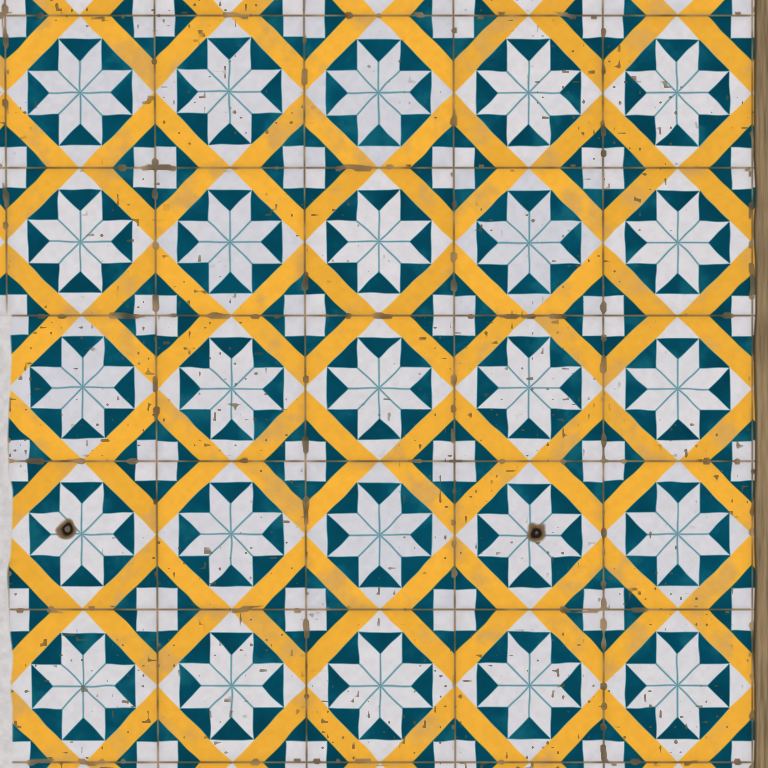
Give the GLSL for this pattern, as a three.js fragment shader.

```glsl
// Worn wall of five by five glazed tiles: eight-point stars in yellow diamond bands.
varying vec2 vUv;

const float PITCH = 0.1946;
const float SOFT = 0.007;
const float STAR = 0.205;
const vec3 WHITE = vec3(0.86, 0.845, 0.855);
const vec3 YELLOW = vec3(0.94, 0.685, 0.23);
const vec3 TEAL = vec3(0.025, 0.285, 0.36);
const vec3 LINE = vec3(0.24, 0.49, 0.54);
const vec3 GROUT = vec3(0.49, 0.40, 0.29);
const vec3 WOOD = vec3(0.53, 0.45, 0.34);
const vec3 PLASTER = vec3(0.83, 0.81, 0.81);

float hash(vec2 p) {
  vec3 q = fract(vec3(p.xyx) * 0.1031);
  q += dot(q, q.yzx + 33.33);
  return fract((q.x + q.y) * q.z);
}

float noise(vec2 p) {
  vec2 i = floor(p), f = fract(p);
  f = f * f * (3.0 - 2.0 * f);
  return mix(mix(hash(i), hash(i + vec2(1.0, 0.0)), f.x),
             mix(hash(i + vec2(0.0, 1.0)), hash(i + 1.0), f.x), f.y);
}

float fbm(vec2 p) {
  float sum = 0.0, amp = 0.53;
  for (int i = 0; i < 4; i++) {
    sum += amp * noise(p);
    p = p * 2.1 + 17.3;
    amp *= 0.5;
  }
  return sum;
}

// Coverage of the region where the distance is negative
float fill(float d, float soft) {
  return 1.0 - smoothstep(-soft, soft, d);
}

// Uneven laying: rows drift and the left column leans
vec2 layTiles(vec2 uv) {
  float rowDrift = 0.0045 * sin(6.2832 * (uv.y - 0.008));
  float lean = 0.006 * (1.0 - uv.x) * (1.0 - uv.y);
  return (uv - vec2(0.0065 + lean, 0.0075 + rowDrift)) / PITCH;
}

// Glazed motif; p runs from -0.5 to 0.5 over one tile
vec3 motif(vec2 p, vec3 white, vec3 yellow, vec3 teal) {
  vec2 a = abs(p);
  vec2 q = vec2(min(a.x, a.y), max(a.x, a.y));
  float diamond = q.x + q.y;
  float octagon = max(q.y - 0.35, (diamond - 0.5) * 0.7071);
  float star = max((q.y - q.x - STAR) * 0.7071, q.x - STAR * 0.7071);
  float rays = min(q.x, (q.y - q.x) * 0.7071) - 0.005;

  vec3 col = mix(yellow, teal, fill((0.71 - diamond) * 0.7071, SOFT));
  col = mix(col, white, fill(0.36 - q.x, SOFT));
  col = mix(col, white, fill((diamond - 0.5) * 0.7071, SOFT));
  col = mix(col, teal, fill(octagon, SOFT));
  col = mix(col, white, fill(star, SOFT));
  return mix(col, LINE, 0.8 * fill(rays, SOFT) * fill(star, SOFT));
}

// Rusty hole with a dark bolt
vec3 boltHole(vec3 col, vec2 uv, vec2 center) {
  float r = length(uv - center) + 0.005 * (noise(uv * 110.0) - 0.5);
  col = mix(col, GROUT * 0.95, fill(r - 0.012, 0.0025));
  col = mix(col, vec3(0.13, 0.11, 0.10), fill(r - 0.0075, 0.002));
  return mix(col, vec3(0.42, 0.37, 0.31), fill(r - 0.0035, 0.0015));
}

void main() {
  vec2 uv = vUv;
  vec2 grid = layTiles(uv);
  vec2 id = floor(grid);
  vec2 p = fract(grid) - 0.5;
  float edge = 0.5 - max(abs(p.x), abs(p.y));

  // Hand-set offset and brushed outlines
  vec2 offset = 0.012 * (vec2(hash(id + 3.0), hash(id + 8.0)) - 0.5);
  vec2 wobble = 0.012 * (vec2(noise(grid * 9.0), noise(grid * 9.0 + 40.0)) - 0.5);

  // Glaze tones vary by tile and by brush
  float tone = hash(id + 21.0);
  float mottle = fbm(grid * 5.0 + id * 7.0);
  float grain = fbm(uv * 130.0);
  vec3 white = mix(WHITE, vec3(0.77, 0.78, 0.82), 0.5 * tone * tone + 0.35 * (mottle - 0.4));
  vec3 yellow = YELLOW * (0.97 + 0.06 * tone);
  yellow = mix(yellow, vec3(0.85, 0.65, 0.34), 0.9 * smoothstep(0.52, 0.78, mottle));
  vec3 teal = TEAL * (0.82 + 0.36 * mottle + 0.12 * (tone - 0.5));
  teal = mix(teal, vec3(0.12, 0.42, 0.46), 0.5 * smoothstep(0.55, 0.8, mottle));
  vec3 col = motif(p + offset + wobble, white, yellow, teal);
  col *= 0.97 + 0.07 * (grain - 0.1);

  // Pits, grimy rims and chipped grout
  float pits = smoothstep(0.87, 0.95, noise(uv * 150.0)) * smoothstep(0.45, 0.7, noise(uv * 14.0));
  col = mix(col, GROUT * 0.8, 0.7 * pits);
  col *= 1.0 - 0.10 * exp(-edge * 45.0);
  float chips = smoothstep(0.68, 0.88, noise(uv * 75.0 + 5.0));
  float joint = fill(edge - 0.006 - 0.017 * chips, SOFT);
  col = mix(col, GROUT * (0.7 + 0.6 * noise(uv * 60.0)), 0.85 * joint);

  for (int i = 0; i < 2; i++) {
    float n = float(i);
    col = boltHole(col, uv, vec2(0.086 + 0.613 * n, 0.311 - 0.004 * n));
  }

  // Plaster on the lower left, wooden frame on the right
  float ragged = 0.008 + 0.009 * noise(vec2(uv.y * 28.0, 2.0));
  float plaster = fill(uv.x - ragged, 0.002) * fill(uv.y - 0.6, 0.02);
  col = mix(col, PLASTER * (0.92 + 0.14 * grain), plaster);
  float frame = uv.x - 0.982 + 0.003 * (noise(vec2(uv.y * 20.0, 9.0)) - 0.5);
  vec3 wood = WOOD * (0.75 + 0.5 * fbm(vec2(uv.x * 260.0, uv.y * 18.0)));
  wood *= 0.5 + 0.5 * smoothstep(0.0, 0.005, frame);
  col = mix(col, wood, fill(-frame, 0.0015));

  gl_FragColor = vec4(col, 1.0);
}
```
